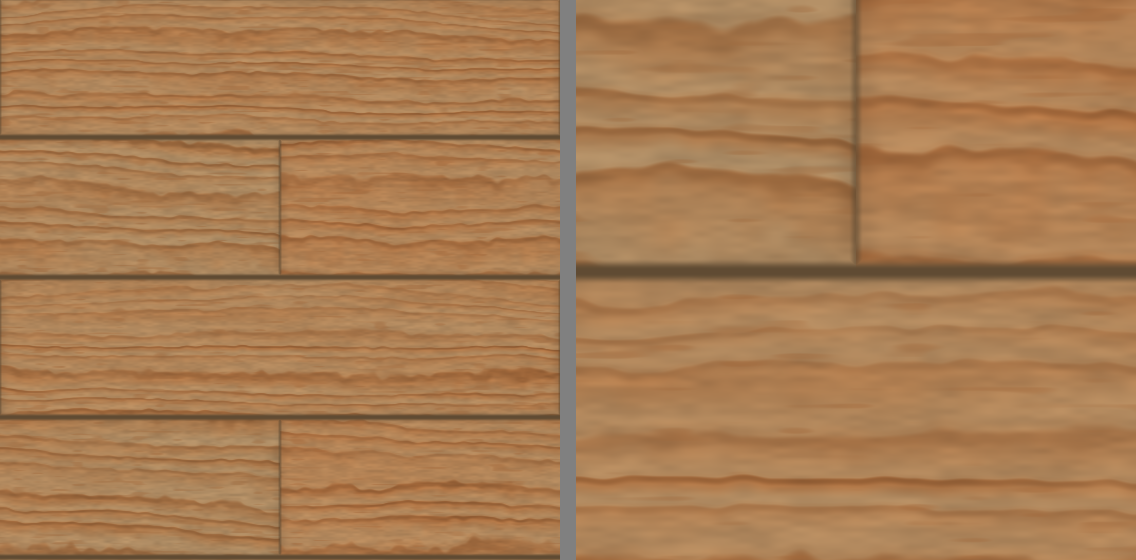
Left: the whole. Right: its middle third, enlarged.
This texture is drawn by a Shadertoy shader. Its source:

```glsl
// Oak floor: four courses of full-width planks in running bond, with dark seams.
// Growth rings are contours of a bent height field, each fading up to a sharp dark
// edge; layered sines and stretched noise add waviness, fibres and tone drift.

#define COURSES 4.0
#define SEAM_SHIFT 0.005
#define SEAM_WIDTH 0.0078
#define JOINT_WIDTH 0.0045
#define RINGS 7.0
#define ARCH_BEND 8.0
#define RING_SLOPE 1.0
#define FIBRE_CONTRAST 0.085

const vec3 PALE   = vec3(0.695, 0.555, 0.395);
const vec3 HONEY  = vec3(0.685, 0.500, 0.325);
const vec3 ORANGE = vec3(0.680, 0.440, 0.250);
const vec3 BROWN  = vec3(0.520, 0.330, 0.180);
const vec3 SEAM   = vec3(0.375, 0.295, 0.200);

float hash(vec2 p) {
    return fract(sin(dot(p, vec2(127.1, 311.7))) * 43758.5);
}

float noise(vec2 p) {
    vec2 i = floor(p), f = fract(p);
    f = f * f * (3.0 - 2.0 * f);
    return mix(mix(hash(i), hash(i + vec2(1, 0)), f.x),
               mix(hash(i + vec2(0, 1)), hash(i + vec2(1, 1)), f.x), f.y);
}

// Ring height: near-straight grain, or an arch that steepens toward the top.
float ringHeight(vec2 p, float arched, float seed) {
    float bend = p.x - 0.42;
    float straight = RINGS * p.y + RING_SLOPE * p.x * (1.0 - 0.012 * seed);
    float arch = (RINGS + 2.0) * p.y + ARCH_BEND * p.y * p.y * bend * bend;
    float g = mix(straight, arch, arched);
    g += 0.22 * sin(5.0 * p.x + 3.0 * p.y + seed);
    g += 0.10 * sin(13.0 * p.x - 5.0 * p.y + 2.0 * seed);
    g += 0.30 * sin(1.9 * g + seed);
    g += 0.30 * (noise(vec2(16.0 * p.x, 5.0 * p.y) + seed) - 0.5);
    return g + 0.18 * (noise(vec2(60.0 * p.x, 14.0 * p.y) + seed) - 0.5);
}

vec3 oak(vec2 p, float arched, float seed) {
    float g = ringHeight(p, arched, seed);
    float f = fract(g);

    // Strength differs from ring to ring and along each ring.
    float strength = 0.45 + 0.55 * hash(vec2(floor(g), seed));
    strength *= 0.55 + 0.65 * noise(vec2(6.0 * p.x, floor(g) + seed));
    strength *= mix(1.0, 1.0 - 0.45 * smoothstep(0.5, 0.9, p.y), arched);

    float lateWood = smoothstep(0.25, 0.85, f) * (1.0 - smoothstep(0.90, 1.0, f));
    float darkEdge = smoothstep(0.66, 0.86, f) * (1.0 - smoothstep(0.88, 1.0, f));
    float paleEdge = smoothstep(0.0, 0.10, f) * (1.0 - smoothstep(0.10, 0.45, f));

    // Broad streaks, then the rings over them.
    float streak = noise(vec2(4.0 * p.x, 11.0 * p.y) + 3.0 * seed);
    vec3 col = mix(PALE, HONEY, 0.25 + 0.75 * streak);
    col = mix(col, PALE, 0.6 * paleEdge * strength);
    col = mix(col, ORANGE, 0.85 * lateWood * strength);
    col = mix(col, BROWN, 0.60 * darkEdge * strength);

    // Fine fibres and short pores.
    float fibre = 0.6 * noise(vec2(34.0 * p.x, 42.0 * p.y) + seed)
                + 0.4 * noise(vec2(90.0 * p.x, 75.0 * p.y) - seed);
    col *= 1.0 + 2.0 * FIBRE_CONTRAST * (fibre - 0.5);
    float pore = smoothstep(0.74, 0.95, noise(vec2(28.0 * p.x, 50.0 * p.y) + 7.0 * seed));
    col = mix(col, ORANGE * 0.93, 0.40 * pore);

    // Straight planks shift from red to yellow along their length.
    float drift = mix(cos(3.14159 * p.x), 0.2, arched);
    return col * (1.0 + drift * vec3(0.015, -0.015, -0.04));
}

void mainImage(out vec4 fragColor, in vec2 fragCoord) {
    vec2 uv = fragCoord / iResolution.xy;

    // Course index and position inside its plank; alternate courses shift by half.
    float y = (uv.y - SEAM_SHIFT) * COURSES;
    float course = mod(floor(y), COURSES);
    float arched = mod(course, 2.0);
    vec2 p = vec2(fract(uv.x + 0.5 * (1.0 - arched)), fract(y));

    vec3 col = oak(p, arched, 2.7 * course + 1.3);

    // Distances to the plank borders, in canvas units.
    float seamDist = min(p.y, 1.0 - p.y) / COURSES;
    float jointDist = min(p.x, 1.0 - p.x);
    float seam = 1.0 - smoothstep(0.0012, SEAM_WIDTH, seamDist);
    float joint = 1.0 - smoothstep(0.0, JOINT_WIDTH, jointDist);
    col *= 1.0 - 0.07 * (1.0 - smoothstep(0.0, 0.018, min(seamDist, jointDist)));
    col = mix(col, SEAM, max(seam, 0.60 * joint));

    fragColor = vec4(col, 1.0);
}
```
